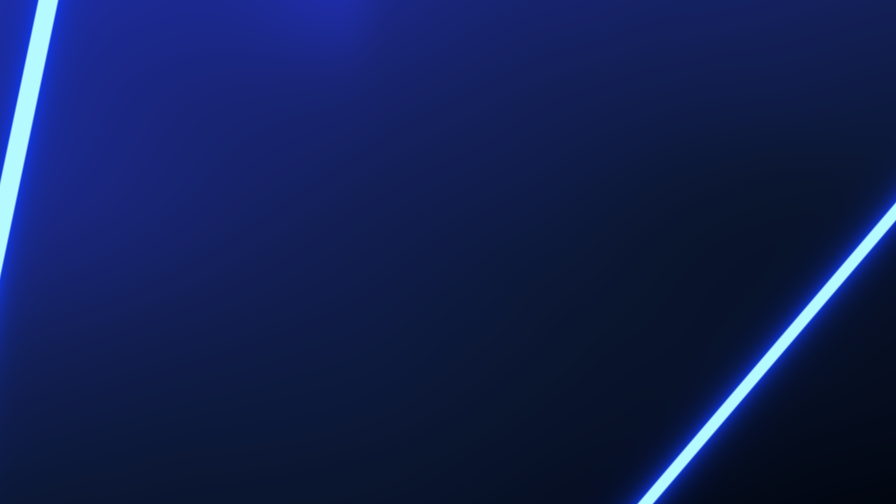
Give the GLSL for this background, as a WebGL 2 fragment shader.

```glsl
#version 300 es
precision highp float;

uniform vec2 u_resolution;
out vec4 outColor;

const vec3 INK = vec3(0.005, 0.025, 0.065);
const vec3 NIGHT = vec3(0.043, 0.090, 0.200);
const vec3 NAVY = vec3(0.070, 0.120, 0.330);
const vec3 INDIGO = vec3(0.095, 0.145, 0.470);
const vec3 ROYAL = vec3(0.120, 0.180, 0.690);
const vec3 HALO = vec3(0.060, 0.220, 0.930);
const vec3 NEON = vec3(0.710, 0.980, 1.000);

// Soft elliptical spot: one at its center, fading outward
float spot(vec2 uv, vec2 center, vec2 radius) {
    vec2 d = (uv - center) / radius;
    return exp(-dot(d, d));
}

// Layered sines, each layer rotated and bent by the previous one
float haze(vec2 p) {
    float sum = 0.0;
    float weight = 0.5;
    for (int i = 0; i < 4; i++) {
        sum += weight * sin(p.x + 1.3 * sin(p.y)) * cos(0.8 * p.y);
        p = mat2(1.2, 1.1, -1.1, 1.2) * p + 1.7 + sum;
        weight *= 0.5;
    }
    return sum;
}

// Brightness of the backdrop: corner blend plus local spots
float backdropLight(vec2 uv) {
    float light = mix(mix(0.33, 0.0, uv.x), mix(0.91, 0.55, uv.x), uv.y);
    light += 0.13 * spot(uv, vec2(0.04, 0.58), vec2(0.26, 0.27));
    light -= 0.11 * spot(uv, vec2(0.85, 0.60), vec2(0.26, 0.24));
    light += 0.07 * spot(uv, vec2(0.47, 0.10), vec2(0.25, 0.28));
    float shoulder = 1.0 - smoothstep(0.38, 0.44, uv.x);
    light += (0.09 + 0.11 * shoulder) * spot(uv, vec2(0.39, 1.02), vec2(0.11, 0.16));
    return light + 0.035 * haze(uv * vec2(6.0, 4.5));
}

// Color ramp from ink to royal blue
vec3 nightRamp(float t) {
    vec3 color = mix(INK, NIGHT, clamp(t / 0.33, 0.0, 1.0));
    color = mix(color, NAVY, clamp((t - 0.33) / 0.22, 0.0, 1.0));
    color = mix(color, INDIGO, clamp((t - 0.55) / 0.20, 0.0, 1.0));
    return mix(color, ROYAL, clamp((t - 0.75) / 0.25, 0.0, 1.0));
}

float lineDistance(vec2 p, vec2 a, vec2 b) {
    vec2 along = normalize(b - a);
    vec2 offset = p - a;
    return abs(along.x * offset.y - along.y * offset.x);
}

// Bright tube with a tight halo and a faint wide glow
vec3 addBeam(vec3 color, float dist, float halfWidth, float reach, float pixel) {
    float outside = max(dist - halfWidth, 0.0);
    float glow = 0.78 * exp(-outside / reach) + 0.10 * exp(-outside / (reach * 3.0));
    float soft = max(pixel, 0.0025);
    float core = 1.0 - smoothstep(-soft, soft, dist - halfWidth);
    return mix(mix(color, HALO, glow), NEON, core);
}

void main() {
    vec2 uv = gl_FragCoord.xy / u_resolution;
    vec2 p = gl_FragCoord.xy / u_resolution.y;
    float pixel = 1.0 / u_resolution.y;

    vec3 color = nightRamp(backdropLight(uv));

    // Left and right beams, in units of canvas height
    float left = lineDistance(p, vec2(-0.114, 0.0), vec2(0.096, 1.0));
    float right = lineDistance(p, vec2(1.280, 0.0), vec2(1.778, 0.581));
    color = addBeam(color, left, 0.0192, 0.020, pixel);
    color = addBeam(color, right, 0.0115, 0.017, pixel);

    outColor = vec4(color, 1.0);
}
```
